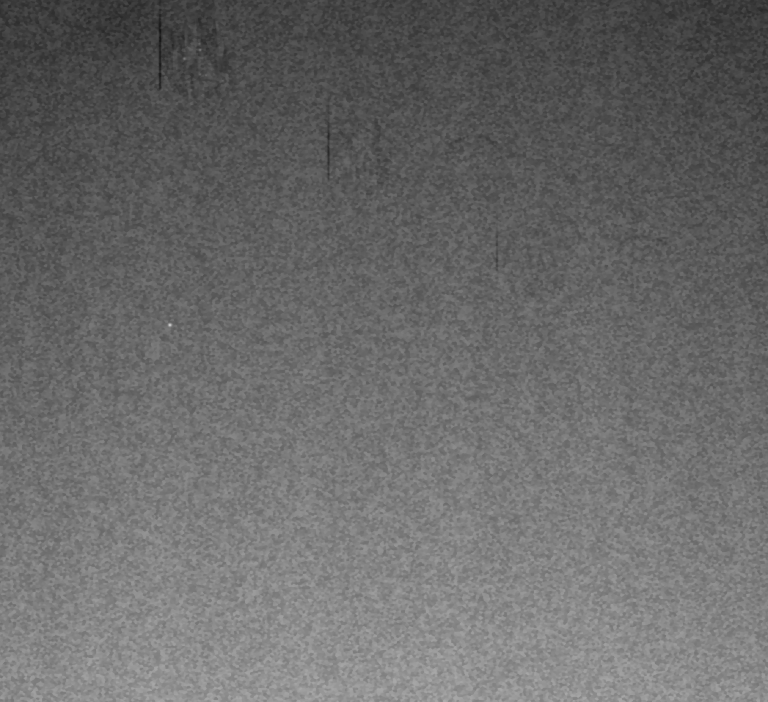
A Shadertoy shader for this texture:

```glsl
// Grey, grainy sheet fading darker towards the top, with faint stepped scratches and stains.

const float TONE_BOTTOM = 0.588;
const float TONE_TOP = 0.264;
const float SIDE_SHADE = 0.045;

const float GRAIN_CELLS = 300.0;   // cells per canvas height
const float GRAIN_DEPTH = 0.14;
const float MOTTLE_CELLS = 120.0;
const float MOTTLE_DEPTH = 0.035;
const float STREAK_DEPTH = 0.003;

const int MARKS = 3;
const vec2 FIRST_MARK = vec2(0.228, 0.935);
const vec2 MARK_STEP = vec2(0.240, -0.142);
const vec2 ARC_OFFSET = vec2(0.207, -0.008);
const vec2 STAIN_OFFSET = vec2(0.054, -0.020);
const vec2 STAIN_SIZE = vec2(0.050, 0.064);
const vec2 SMUDGE_AT = vec2(0.180, 0.960);
const vec2 SPECK_AT = vec2(0.242, 0.537);

float hash(vec2 p) {
    vec3 q = fract(p.xyx * vec3(0.1031, 0.1030, 0.0973));
    q += dot(q, q.yzx + 33.33);
    return fract((q.x + q.y) * q.z);
}

// Cellular noise: shades of jittered points, blended by distance; centred on zero
float grain(vec2 p) {
    vec2 cell = floor(p);
    float shade = 0.0, total = 0.0;
    for (int y = -1; y <= 1; y++)
    for (int x = -1; x <= 1; x++) {
        vec2 id = cell + vec2(x, y);
        vec2 point = id + vec2(hash(id + 17.0), hash(id + 59.0));
        vec2 d = p - point;
        float weight = exp(-5.0 * dot(d, d));
        shade += weight * hash(id);
        total += weight;
    }
    return shade / max(total, 1e-4) - 0.5;
}

float blob(vec2 d, vec2 size) {
    d /= size;
    return exp(-dot(d, d));
}

// Thin upright line, strongest at its lower end
float scratch(vec2 d, float halfLength) {
    float width = 0.0018;
    float ends = smoothstep(-halfLength - 0.004, -halfLength + 0.004, d.y)
               * (1.0 - smoothstep(0.0, halfLength, d.y) * 0.7)
               * (1.0 - smoothstep(halfLength, halfLength + 0.03, d.y));
    return ends * exp(-d.x * d.x / (width * width));
}

// Upper half of a flat ring
float arc(vec2 d) {
    float ring = (length(d / vec2(0.036, 0.020)) - 1.0) * 0.020;
    return exp(-ring * ring / 6e-6) * smoothstep(0.0, 0.012, d.y);
}

// Stained patches, outlines and scratches stepping down to the right
float markShade(vec2 p) {
    float shade = -0.045 * blob(p - SMUDGE_AT, vec2(0.065, 0.055));
    float fibres = grain(p * vec2(190.0, 45.0));
    for (int i = 0; i < MARKS; i++) {
        float n = float(i);
        vec2 d = p - FIRST_MARK - n * MARK_STEP;
        float fade = 1.0 - 0.32 * n;
        vec2 s = (d - STAIN_OFFSET) / STAIN_SIZE;
        float radius = length(s) + 0.06 * sin(4.0 * atan(s.y, s.x) + n);
        float patchMask = 1.0 - smoothstep(0.85, 1.1, radius);
        shade -= patchMask * (0.008 + 0.10 * fade * fibres);

        // Faint light rim along the lower stain edge
        float rim = exp(-pow((radius - 1.05) * 14.0, 2.0));
        shade += 0.018 * rim * step(0.5, n) * smoothstep(0.2, -0.5, s.y);

        shade -= 0.15 * (1.0 - 0.18 * n) * scratch(d, 0.062 - 0.012 * n);
        shade -= (0.025 + 0.025 * n) * arc(d - ARC_OFFSET) * (0.8 + fibres);
    }
    return shade;
}

// One bright fleck, and a sparse scatter inside the first stain
float specks(vec2 p) {
    float light = 0.40 * blob(p - SPECK_AT, vec2(0.0025));
    vec2 g = p * 90.0;
    vec2 id = floor(g);
    vec2 point = id + 0.3 + 0.4 * vec2(hash(id + 5.0), hash(id + 9.0));
    float inStain = blob(p - FIRST_MARK - STAIN_OFFSET, vec2(0.045));
    float chosen = step(0.86, hash(id + 31.0));
    return light + 0.20 * chosen * inStain * blob(g - point, vec2(0.18));
}

void mainImage(out vec4 fragColor, in vec2 fragCoord) {
    vec2 uv = fragCoord / iResolution.xy;
    vec2 p = fragCoord / iResolution.y;

    // Base gradient and darker sides
    float tone = mix(TONE_BOTTOM, TONE_TOP, uv.y);
    tone -= SIDE_SHADE * pow(abs(2.0 * uv.x - 1.0), 3.0);

    // Faint upright streaks
    tone += STREAK_DEPTH * (sin(p.x * 61.0) + sin(p.x * 143.0 + 1.3) + sin(p.x * 29.0 + 2.0));

    // Grain, slightly wider than tall and calmer in the dark part
    float depth = mix(1.0, 0.75, uv.y);
    tone += depth * GRAIN_DEPTH * grain(p * GRAIN_CELLS * vec2(0.85, 1.0));
    tone += depth * MOTTLE_DEPTH * grain(p * MOTTLE_CELLS * vec2(0.7, 1.0) + 40.0);

    tone += markShade(p) + specks(p);
    fragColor = vec4(vec3(clamp(tone, 0.0, 1.0)), 1.0);
}
```
